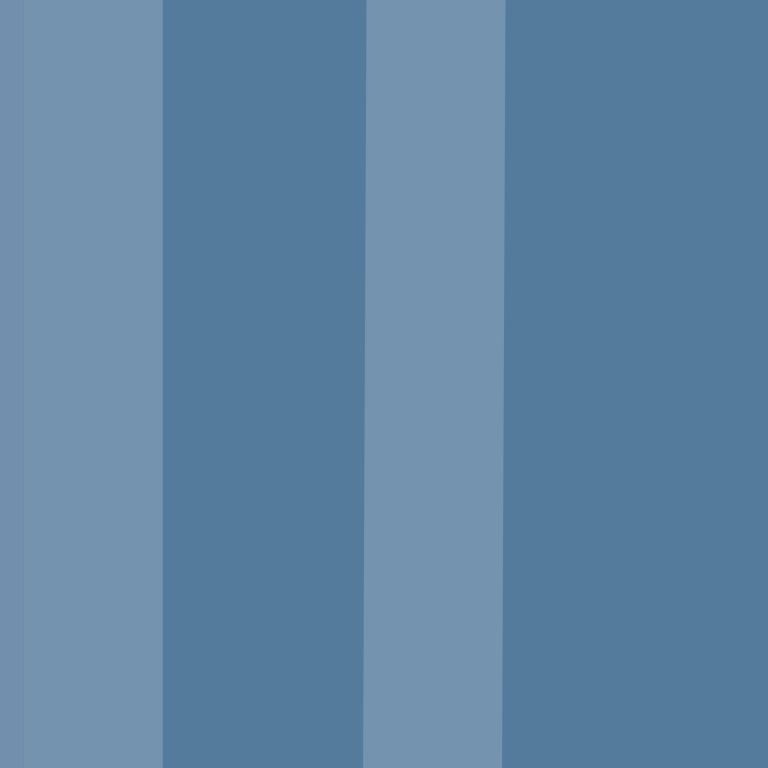
Give the GLSL for this pattern, as a Shadertoy shader.

```glsl
const vec3 GROUND_COLOR = vec3(0.328, 0.480, 0.612);
const vec3 STRIPE_COLOR = vec3(0.455, 0.578, 0.686);
const vec3 MARGIN_COLOR = vec3(0.450, 0.562, 0.684);
const int STRIPE_COUNT = 2;
const float FIRST_LEFT = 0.031;
const float STRIPE_SPACING = 0.4417;
const float STRIPE_WIDTH = 0.181;
const float LEAN_STEP = 0.0045;   // extra rightward lean of each stripe, bottom to top
const float EDGE_SOFTNESS = 0.0007;

// Coverage of the half plane where distance is positive
float cover(float distance, float blur) {
    return smoothstep(-blur, blur, distance);
}

// Vertical band with smoothed sides
float band(float x, float left, float width, float blur) {
    return cover(0.5 * width - abs(x - left - 0.5 * width), blur);
}

void mainImage(out vec4 fragColor, in vec2 fragCoord) {
    vec2 uv = fragCoord / iResolution.xy;
    float blur = max(EDGE_SOFTNESS, 0.75 / iResolution.x);

    // Broad stripes, each leaning a little more than the last
    vec3 color = GROUND_COLOR;
    for (int i = 0; i < STRIPE_COUNT; i++) {
        float index = float(i);
        float left = FIRST_LEFT + index * (STRIPE_SPACING + LEAN_STEP * uv.y);
        color = mix(color, STRIPE_COLOR, band(uv.x, left, STRIPE_WIDTH, blur));
    }

    // Faintly violet margin beside the first stripe
    color = mix(color, MARGIN_COLOR, cover(FIRST_LEFT - uv.x, blur));

    fragColor = vec4(color, 1.0);
}
```
